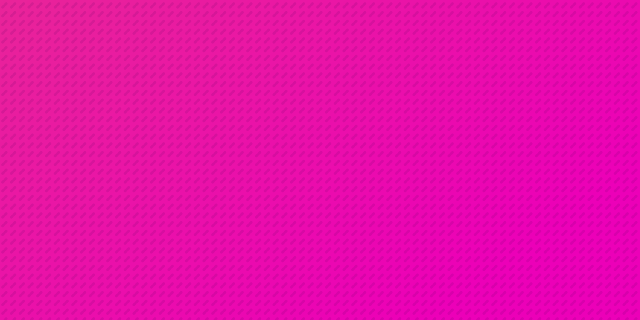
This pattern is drawn by a Shadertoy shader. Its source:

```glsl
// Fine grid of short, dark diagonal dashes over a magenta diagonal gradient.
// Square tiles are counted from the top left; each holds one soft dash,
// drawn as a distance to a segment that is slightly pinched at its waist.

#define ROWS 36.571          // tiles down the canvas height
#define DASH_CENTER vec2(0.5, 0.62)
#define DASH_HALF_LENGTH 0.29
#define DASH_RADIUS 0.155
#define DASH_WAIST 0.03      // radius lost at the middle of the dash
#define DASH_OPACITY 0.13
#define GRADIENT_SLOPE vec2(1.0, 1.4)
#define GRADIENT_END 0.80    // where the gradient reaches its last colour
#define ROSE vec3(0.912, 0.14, 0.60)
#define MAGENTA vec3(0.925, 0.0, 0.72)
#define DASH_COLOR vec3(0.32, 0.0, 0.36)

// Signed distance to a rising dash, in tile units with y pointing down
float dashDistance(vec2 p) {
    float along = (p.x - p.y) * inversesqrt(2.0);
    float across = (p.x + p.y) * inversesqrt(2.0);
    float past = max(abs(along) - DASH_HALF_LENGTH, 0.0);
    float pinch = 1.0 - smoothstep(0.0, 0.5 * DASH_HALF_LENGTH, abs(along));
    return length(vec2(past, across)) - DASH_RADIUS + DASH_WAIST * pinch;
}

// Gradient from the top left corner to the bottom right corner
vec3 background(vec2 p, float aspect) {
    float t = dot(p, GRADIENT_SLOPE) / dot(vec2(aspect, 1.0), GRADIENT_SLOPE);
    return mix(ROSE, MAGENTA, clamp(t / GRADIENT_END, 0.0, 1.0));
}

void mainImage(out vec4 fragColor, in vec2 fragCoord) {
    // Height is one unit, measured down from the top left
    vec2 p = vec2(fragCoord.x, iResolution.y - fragCoord.y) / iResolution.y;
    vec3 color = background(p, iResolution.x / iResolution.y);

    // Repeat the dash, smoothing its edge over about one pixel
    vec2 cell = fract(p * ROWS - DASH_CENTER + 0.5) - 0.5;
    float edge = 0.5 * ROWS / iResolution.y;
    float dash = 1.0 - smoothstep(-edge, edge, dashDistance(cell));

    color = mix(color, DASH_COLOR, DASH_OPACITY * dash);
    fragColor = vec4(color, 1.0);
}
```
